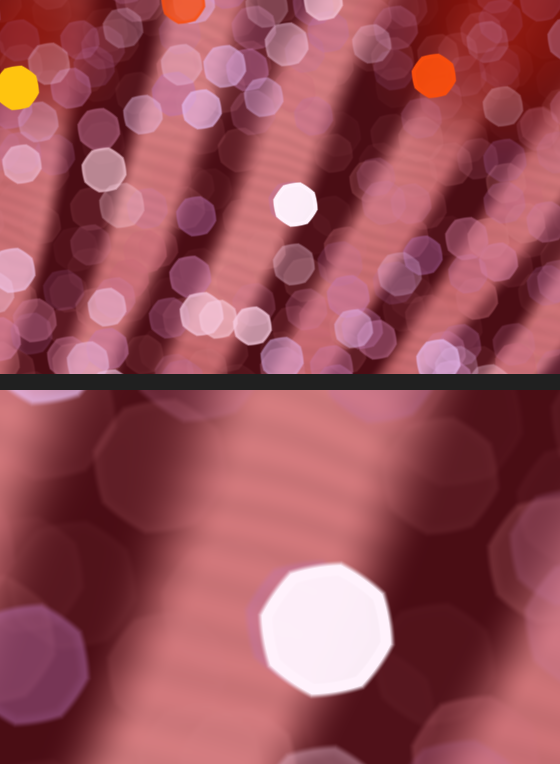
Top: the whole. Bottom: its middle third, enlarged.
This background is drawn by a WebGL 2 fragment shader. Its source:

```glsl
#version 300 es
precision highp float;
// Blurred rose light bands under scattered translucent octagonal bokeh discs.

uniform vec2 u_resolution;
out vec4 fragColor;

// Lengths are in canvas heights.
const float DISC_RADIUS = 0.058;
const float DISC_TILT = 0.22;
const float DISC_ROUNDING = 0.35;
const float EDGE_SOFTNESS = 0.0035;
const float RIM_WIDTH = 0.006;
const float RIM_GAIN = 0.22;
const float BAND_SPACING = 0.28;
const float BAND_OFFSET = 0.24;
const float BAND_LEAN = 0.20;
const float BAND_FAN = 0.45;

const vec3 SHADOW = vec3(0.29, 0.05, 0.08);
const vec3 ROSE = vec3(0.74, 0.37, 0.39);
const vec3 SALMON = vec3(0.84, 0.51, 0.52);
const vec3 BLUSH = vec3(0.77, 0.38, 0.45);
const vec3 PINK = vec3(0.84, 0.50, 0.62);
const vec3 MAUVE = vec3(0.71, 0.43, 0.71);
const vec3 PALE_PINK = vec3(0.98, 0.80, 0.85);
const vec3 LILAC = vec3(0.88, 0.71, 0.94);
const vec3 EMBER = vec3(0.60, 0.08, 0.03);
const vec3 ORANGE = vec3(0.97, 0.30, 0.05);
const vec3 YELLOW = vec3(1.00, 0.77, 0.06);
const vec3 WHITE = vec3(1.00, 0.95, 0.99);

// Accent lights: centre and opacity, with their colours.
const int ACCENT_COUNT = 4;
const vec3 ACCENTS[ACCENT_COUNT] = vec3[](
    vec3(0.045, 0.765, 1.0), vec3(1.16, 0.797, 0.95),
    vec3(0.49, 0.995, 0.75), vec3(0.79, 0.453, 0.97));
const vec3 ACCENT_COLOURS[ACCENT_COUNT] = vec3[](YELLOW, ORANGE, ORANGE, WHITE);

vec3 hash3(vec2 p) {
    vec3 q = fract(p.xyx * vec3(0.1031, 0.1030, 0.0973));
    q += dot(q, q.yxz + 33.33);
    return fract((q.xxy + q.yzz) * q.zyx);
}

float valueNoise(vec2 p) {
    vec2 cell = floor(p), f = fract(p);
    f = f * f * (3.0 - 2.0 * f);
    cell += 60.0;
    float low = mix(hash3(cell).x, hash3(cell + vec2(1, 0)).x, f.x);
    float high = mix(hash3(cell + vec2(0, 1)).x, hash3(cell + vec2(1, 1)).x, f.x);
    return mix(low, high, f.y);
}

// Position across the fan of slanted bands.
float fanCoord(vec2 p) {
    return (p.x - BAND_LEAN * p.y) / (1.0 + BAND_FAN * p.y);
}

// Reddish glow in the two upper corners.
float cornerGlow(vec2 p) {
    float left = smoothstep(0.36, 0.0, distance(p, vec2(0.06, 0.92)));
    float right = smoothstep(0.46, 0.05, distance(p, vec2(1.36, 0.96)));
    return max(left, right);
}

float bandLight(vec2 p) {
    float s = fanCoord(p);
    float wave = 0.5 + 0.5 * cos(6.2832 * (s - BAND_OFFSET) / BAND_SPACING);
    float drift = valueNoise(vec2(s * 7.0, p.y * 2.5)) - 0.5;
    return smoothstep(0.12, 0.85, wave + 0.55 * drift) * (1.0 - 0.75 * cornerGlow(p));
}

// Rounded octagon coverage with a slightly brighter rim.
float disc(vec2 offset, float radius) {
    const float SECTOR = 0.7854;
    float angle = mod(atan(offset.y, offset.x) + DISC_TILT, SECTOR) - 0.5 * SECTOR;
    float reach = length(offset);
    float d = mix(reach * cos(angle), reach, DISC_ROUNDING) - radius * 0.96;
    float soft = max(EDGE_SOFTNESS, 0.8 / u_resolution.y);
    float rim = smoothstep(-2.0 * RIM_WIDTH, -0.3 * RIM_WIDTH, d);
    return smoothstep(soft, -soft, d) * (1.0 + RIM_GAIN * rim);
}

// One jittered grid of discs; follow ties their opacity to the bands.
vec3 scatter(vec3 colour, vec2 p, float cellSize, float keep, vec2 opacity,
             vec3 tintA, vec3 tintB, float follow, float seed) {
    vec2 home = floor(p / cellSize);
    for (int j = -1; j <= 1; j++) {
        for (int i = -1; i <= 1; i++) {
            vec2 cell = home + vec2(i, j);
            vec3 place = hash3(cell + seed);
            vec3 look = hash3(cell + seed + 37.0);
            if (place.z > keep) continue;
            vec2 centre = (cell + place.xy) * cellSize;
            float radius = DISC_RADIUS * mix(0.90, 1.06, look.x);
            float strength = mix(opacity.x, opacity.y, look.y * look.y);
            strength *= mix(1.0, bandLight(centre), follow);
            strength *= 1.0 - 0.45 * cornerGlow(centre);
            float cover = disc(p - centre, radius) * strength;
            colour = mix(colour, mix(tintA, tintB, look.z), min(cover, 1.0));
        }
    }
    return colour;
}

void main() {
    vec2 p = gl_FragCoord.xy / u_resolution.y;

    // Soft bands with fine cross streaks
    float band = bandLight(p);
    float streak = sin(150.0 * (p.y + 0.3 * p.x) + 5.0 * valueNoise(p * 8.0));
    vec3 lit = mix(ROSE, SALMON, valueNoise(p * 4.0 + 9.0)) * (1.0 + 0.025 * streak);
    vec3 colour = mix(SHADOW, lit, band);
    colour = mix(colour, EMBER, 0.75 * cornerGlow(p));

    // Discs from faint to bright
    colour = scatter(colour, p, 0.100, 0.85, vec2(0.10, 0.38), BLUSH, SALMON, 0.55, 11.0);
    colour = scatter(colour, p, 0.120, 0.65, vec2(0.16, 0.55), PINK, MAUVE, 0.15, 83.0);
    colour = scatter(colour, p, 0.150, 0.42, vec2(0.30, 0.88), PALE_PINK, LILAC, 0.20, 151.0);

    // Accent lights
    for (int k = 0; k < ACCENT_COUNT; k++) {
        float cover = disc(p - ACCENTS[k].xy, DISC_RADIUS * 1.03) * ACCENTS[k].z;
        colour = mix(colour, ACCENT_COLOURS[k], min(cover, 1.0));
    }
    fragColor = vec4(colour, 1.0);
}
```
